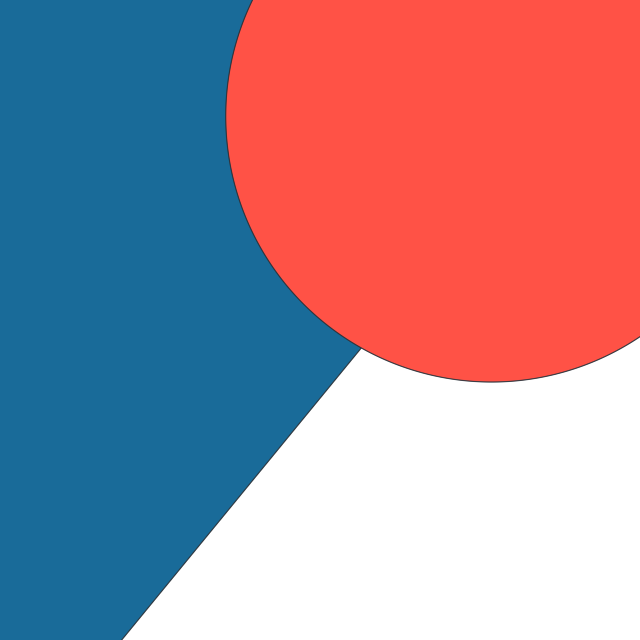
Reproduce this background procedurally as a WebGL 1 fragment shader.

```glsl
precision highp float;
// Flat geometric backdrop: a large coral disc over a slanted blue and white split, with thin dark outlines.

uniform vec2 u_resolution;

// Soft coverage of the region where the signed distance is negative
float fill(float dist, float pixel) {
  return 1.0 - smoothstep(-0.6 * pixel, 0.6 * pixel, dist);
}

// Soft coverage of a thin line along the zero distance
float outline(float dist, float pixel) {
  return 1.0 - smoothstep(0.0, 0.0011 + 0.5 * pixel, abs(dist));
}

void main() {
  vec2 uv = gl_FragCoord.xy / u_resolution;
  float pixel = 1.0 / min(u_resolution.x, u_resolution.y);

  vec3 blue = vec3(0.098, 0.42, 0.60);
  vec3 coral = vec3(1.0, 0.32, 0.275);
  vec3 ink = vec3(0.16, 0.19, 0.22);

  // Slanted split: blue on the upper left, white on the lower right
  float split = dot(uv - vec2(0.1901, 0.0), normalize(vec2(0.457, -0.375)));
  vec3 color = mix(vec3(1.0), blue, fill(split, pixel));
  color = mix(color, ink, 0.9 * outline(split, pixel));

  // Disc cropped by the top and right edges
  float disc = length(uv - vec2(0.768, 0.8184)) - 0.4153;
  color = mix(color, coral, fill(disc, pixel));
  color = mix(color, ink, 0.9 * outline(disc, pixel));

  gl_FragColor = vec4(color, 1.0);
}
```
